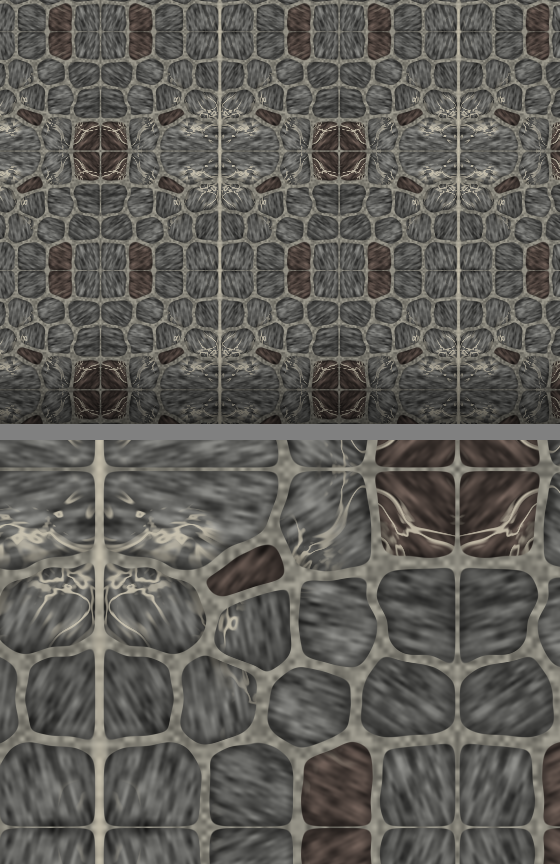
Top, the full canvas; bottom, a detail of the centre.
Reproduce this pattern procedurally as a WebGL 2 fragment shader.

```glsl
#version 300 es
precision highp float;
// Mirrored fieldstone wall: grey and brown stones, pale mortar and cream mineral veins.

#define PANELS_HIGH 3.553             // mirrored panels down the canvas
#define AXIS_ORIGIN vec2(0.842, 0.287) // first mirror axes, in panels
#define JOINT 0.014                   // half width of the mortar
#define ROUNDING 70.0                 // higher gives sharper stone corners
#define GRAIN_CONTRAST 1.7
#define MORTAR vec3(0.52, 0.51, 0.47)
#define SLATE vec3(0.345, 0.345, 0.335)
#define BROWN vec3(0.28, 0.24, 0.22)
#define CREAM vec3(0.82, 0.79, 0.71)

uniform vec2 u_resolution;
out vec4 fragColor;

const int STONES = 16;

// Stone centres in one panel, in four courses of four
const vec2 CENTRE[STONES] = vec2[STONES](
  vec2(0.11, 0.12), vec2(0.36, 0.15), vec2(0.75, 0.06), vec2(0.62, 0.285),
  vec2(0.10, 0.42), vec2(0.34, 0.45), vec2(0.56, 0.455), vec2(0.83, 0.40),
  vec2(0.16, 0.635), vec2(0.41, 0.65), vec2(0.67, 0.64), vec2(0.90, 0.635),
  vec2(0.13, 0.88), vec2(0.325, 0.88), vec2(0.56, 0.885), vec2(0.855, 0.885));

// How much of each stone is veined
const float VEINING[STONES] = float[STONES](
  0.95, 0.60, 0.65, 0.30, 0.25, 0.35, 0.75, 0.90,
  0.15, 0.35, 0.65, 0.20, 0.20, 0.55, 0.15, 0.45);

float hash(vec2 p) {
  vec3 q = fract(p.xyx * 0.1031);
  q += dot(q, q.yzx + 33.33);
  return fract((q.x + q.y) * q.z);
}

float noise(vec2 p) {
  vec2 i = floor(p), f = fract(p);
  f = f * f * (3.0 - 2.0 * f);
  return mix(mix(hash(i), hash(i + vec2(1, 0)), f.x),
             mix(hash(i + vec2(0, 1)), hash(i + vec2(1, 1)), f.x), f.y);
}

float fbm(vec2 p) {
  return 0.55 * noise(p) + 0.3 * noise(p * 2.1 + 7.3) + 0.15 * noise(p * 4.3 + 3.1);
}

// Squared distance less the stone's weight; one stone is extra large
float power(vec2 p, int i) {
  vec2 d = p - CENTRE[i];
  return dot(d, d) - (i == 2 ? 0.045 : i < 4 ? 0.002 : 0.009);
}

// Rounded distance to the stone's edge (x) and the stone's index (y)
vec2 stoneCell(vec2 p, vec2 axis) {
  int nearest = 0;
  float least = power(p, 0);
  for (int i = 1; i < STONES; i++) {
    float d = power(p, i);
    if (d < least) { least = d; nearest = i; }
  }
  float sum = 0.0;
  for (int i = 0; i < STONES; i++) {
    if (i == nearest) continue;
    float gap = 2.0 * distance(CENTRE[i], CENTRE[nearest]);
    sum += exp(-ROUNDING * (power(p, i) - least) / gap);
  }
  // Thin joints along the mirror axes
  vec4 seam = vec4(axis, 1.0 - axis) + JOINT - vec4(0.006, 0.005, 0.012, 0.002);
  sum += dot(exp(-ROUNDING * seam), vec4(1));
  return vec2(-log(sum) / ROUNDING, float(nearest));
}

vec3 stoneColour(vec2 p, int id) {
  float seed = float(id) * 5.37 + 2.0;
  float angle = 6.2832 * hash(vec2(seed, 4.0));
  float c = cos(angle), s = sin(angle);
  vec2 g = mat2(c, s, -s, c) * p + seed;

  // Directional grain
  float grain = 0.4 * noise(g * vec2(11, 55)) + 0.35 * noise(g * vec2(30, 90))
              + 0.25 * fbm(p * 22.0 + seed);
  vec3 base = (id == 0 || id == 3 || id == 13) ? BROWN : SLATE;
  base *= 0.88 + 0.24 * hash(vec2(seed, 9.0));
  vec3 colour = base * (1.0 + GRAIN_CONTRAST * (grain - 0.5));

  // Veins and mineral patches
  vec2 warp = vec2(noise(p * 9.0 + seed), noise(p * 9.0 - seed)) - 0.5;
  float ridge = 1.0 - abs(2.0 * fbm(g * vec2(6, 13) + 1.6 * warp) - 1.0);
  float amount = VEINING[id];
  float patchMask = smoothstep(1.0 - amount, 1.35 - amount, noise(p * 7.0 + seed));
  float vein = smoothstep(0.87, 0.98, ridge);
  float deposit = smoothstep(0.62, 0.78, fbm(g * vec2(13, 22) + 2.0 * warp));
  return mix(colour, CREAM, patchMask * max(0.85 * vein, 0.6 * deposit));
}

void main() {
  vec2 wall = gl_FragCoord.xy / u_resolution.y * PANELS_HIGH;
  vec2 p = abs(mod(wall - AXIS_ORIGIN + 1.0, 2.0) - 1.0);
  float pixel = PANELS_HIGH / u_resolution.y;

  vec2 wobble = vec2(noise(p * 14.0), noise(p * 14.0 + 31.0)) - 0.5;
  vec2 cell = stoneCell(p + 0.022 * wobble, p);
  float inside = cell.x - JOINT;

  // Mortar, paler along the bright upright axis
  vec3 mortar = MORTAR * (0.75 + 0.5 * noise(p * 65.0));
  float pale = smoothstep(0.03, 0.0, 1.0 - p.x) * (0.3 + 0.5 * noise(p * 12.0));
  mortar = mix(mortar, CREAM, pale);

  vec3 stone = stoneColour(p, int(cell.y + 0.5));
  stone *= mix(0.72, 1.0, smoothstep(0.0, 0.03, inside));
  vec3 colour = mix(mortar, stone, smoothstep(-0.7 * pixel, 0.7 * pixel, inside));

  // Shadow along the foot of the wall
  colour *= mix(0.5, 1.0, smoothstep(-0.02, 0.22, gl_FragCoord.y / u_resolution.y));
  fragColor = vec4(colour, 1.0);
}
```
